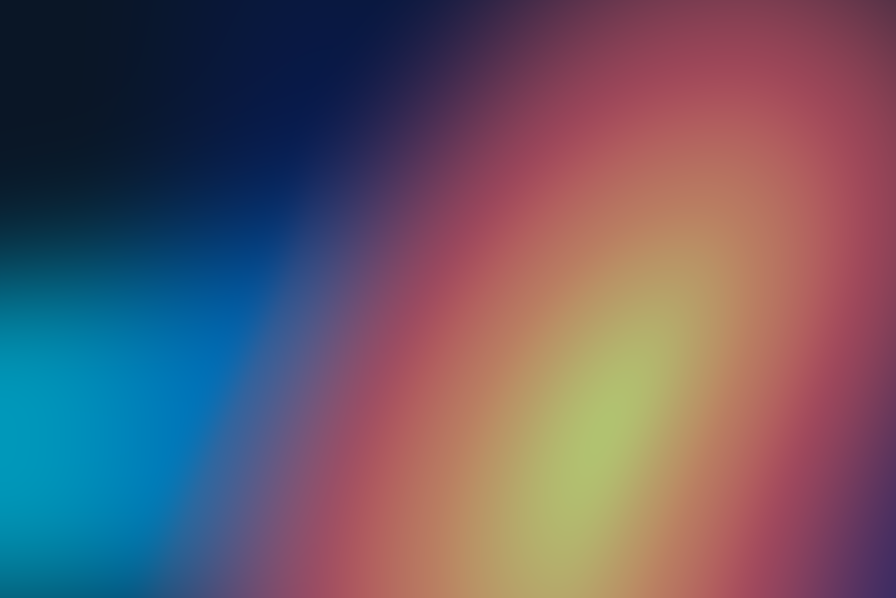
This background is drawn by a WebGL 2 fragment shader. Its source:

```glsl
#version 300 es
precision highp float;
// Soft blurred lights: a tilted lime and rose glow beside a blue pool in a navy night.
uniform vec2 u_resolution;
out vec4 fragColor;

const vec3 LIME  = vec3(0.695, 0.762, 0.440);
const vec3 AMBER = vec3(0.735, 0.522, 0.385);
const vec3 ROSE  = vec3(0.678, 0.295, 0.362);
const vec3 NIGHT = vec3(0.038, 0.086, 0.148);
const vec3 NAVY  = vec3(0.030, 0.102, 0.353);
const vec3 PLUM  = vec3(0.176, 0.145, 0.235);
const vec3 VIOLET = vec3(0.185, 0.155, 0.390);
const vec3 TEAL  = vec3(0.000, 0.596, 0.730);
const vec3 AZURE = vec3(0.000, 0.425, 0.725);

// Curved line: x position that eases from one side to the other with height
float sway(float y, float x0, float width, float y0, float y1) {
  return x0 + width * smoothstep(y0, y1, y);
}

// Flat-topped falloff on either side of zero, with its own reach each way
float plateau(float h, float below, float above) {
  float t = abs(h) / (h < 0.0 ? below : above);
  return exp(-t * t * t);
}

// Distance from the heart of the warm glow, stretched along its curved ridge
float glowDistance(vec2 p, float heartY) {
  float across = p.x - sway(p.y, 0.92, 0.30, -0.10, 0.95);
  float along = p.y - heartY;
  across *= mix(0.95, 1.15, smoothstep(-0.10, 0.10, across));
  along *= along < 0.0 ? 0.40 : 0.50 + 0.25 * along;
  return length(vec2(across, along));
}

// Lime heart, amber ring, rose rim
vec3 warmRamp(float d) {
  vec3 c = mix(LIME, AMBER, smoothstep(0.0, 0.24, d));
  return mix(c, ROSE, smoothstep(0.16, 0.42, d));
}

// Dark surroundings: night, navy, then plum over violet at the right
vec3 duskColor(vec2 p) {
  float navyAmount = smoothstep(0.10, 0.55, p.x) * clamp(1.5 - p.y, 0.0, 1.0);
  vec3 right = mix(VIOLET, PLUM, smoothstep(0.0, 0.9, p.y));
  return mix(mix(NIGHT, NAVY, navyAmount), right, smoothstep(0.70, 1.30, p.x));
}

// Blue pool of light laid over the surroundings
vec3 addPool(vec3 base, vec2 p, float poolY) {
  float glow = plateau(p.y - poolY, 0.34, 0.29 + 0.12 * p.x);
  glow *= 1.0 - smoothstep(0.50, 0.90, p.x);
  return mix(base, mix(TEAL, AZURE, smoothstep(0.0, 0.45, p.x)), glow);
}

void main() {
  vec2 p = gl_FragCoord.xy / u_resolution.y;
  vec3 cool = addPool(duskColor(p), p, 0.27);

  // The warm light fades outward and stops at the rim of the pool
  float d = glowDistance(p, 0.28);
  float rim = p.x - sway(p.y, 0.185, 0.28, -0.15, 0.75);
  float warmth = 1.0 - smoothstep(0.30, 0.76, d);
  warmth *= smoothstep(-0.03, 0.07, rim);

  fragColor = vec4(mix(cool, warmRamp(d), warmth), 1.0);
}
```
